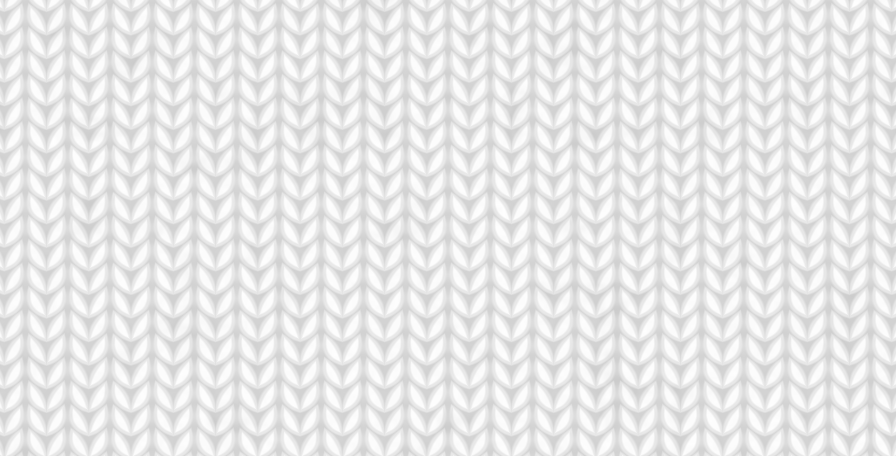
Reproduce this texture procedurally as a Shadertoy shader.

```glsl
// Soft white stockinette knit: columns of V-shaped stitches with grey gutters.

float hash(vec2 p) {
    vec3 q = fract(p.xyx * vec3(0.1031, 0.1030, 0.0973));
    q += dot(q, q.yzx + 33.33);
    return fract((q.x + q.y) * q.z);
}

float noise(vec2 p) {
    vec2 i = floor(p), f = fract(p);
    f *= f * (3.0 - 2.0 * f);
    return mix(mix(hash(i), hash(i + vec2(1, 0)), f.x),
               mix(hash(i + vec2(0, 1)), hash(i + vec2(1, 1)), f.x), f.y);
}

// Signed thickness of a bowed leaf: x runs across it, y along it
float leaf(vec2 p, float halfWidth, float halfLength) {
    float t = p.y / halfLength;
    float taper = 1.0 - t * t;
    return abs(p.x - 0.045 * taper + 0.025) - halfWidth * taper;
}

void mainImage(out vec4 fragColor, in vec2 fragCoord) {
    // One unit is one column; a gutter lies on the canvas centre
    vec2 uv = (fragCoord - 0.5 * iResolution.xy) / iResolution.x * 21.2;
    float pitch = 0.558;
    float column = floor(uv.x);
    float x = abs(fract(uv.x) - 0.5);
    float row = floor(uv.y / pitch + 0.685);
    float y = uv.y - (row - 0.185) * pitch;
    float aa = 21.2 / iResolution.x;

    // Both halves of the V are mirrored; neighbouring rows overlap
    float yarn = 0.0, core = 0.0;
    for (int j = -1; j <= 1; j++) {
        float tone = 0.95 + 0.05 * hash(vec2(column, row + float(j)));
        vec2 p = vec2(x - 0.23, y - float(j) * pitch);
        vec2 q = vec2(dot(p, vec2(0.866, -0.5)), dot(p, vec2(0.5, 0.866)));
        float outer = leaf(q, 0.165, 0.42);
        float inner = leaf(q, 0.092, 0.325);
        yarn = max(yarn, smoothstep(0.025 + aa, -0.025, outer));
        core = max(core, tone * smoothstep(0.02 + 0.5 * aa, -0.03, inner));
    }

    // Grey ground with faint rungs in the gutters
    float gutter = smoothstep(0.38, 0.46, x);
    float rung = 0.5 + 0.5 * cos(6.2832 * (y / pitch - 0.2));
    float shade = 0.825 + 0.04 * gutter * rung;
    shade = mix(shade, 0.91, yarn);
    shade = mix(shade, 0.99, core);

    // Sparse faint smudges and fibre grain
    float smudge = smoothstep(0.68, 0.9, noise(uv * 1.3 + 7.0));
    shade -= 0.025 * smudge * noise(uv * 5.0);
    shade += 0.012 * (noise(uv * 9.0) - 0.5);

    fragColor = vec4(vec3(shade), 1.0);
}
```
